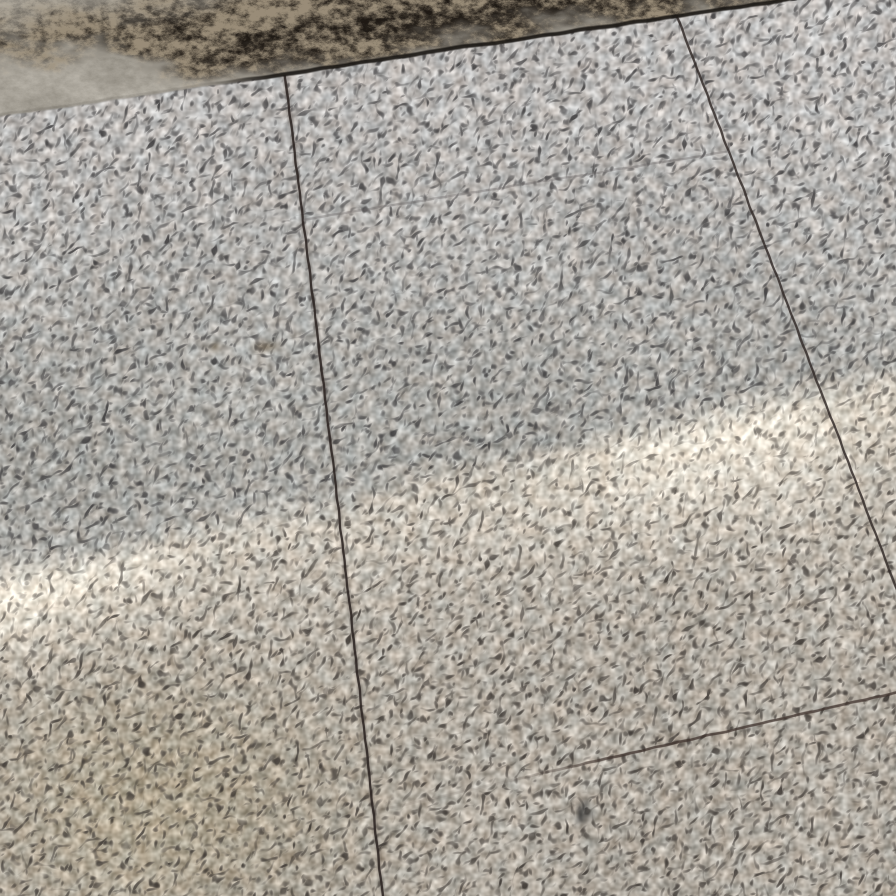
This texture is drawn by a WebGL 2 fragment shader. Its source:

```glsl
#version 300 es
precision highp float;
uniform vec2 u_resolution;
out vec4 fragColor;

vec2 randomGradient(vec2 cell) {
  vec3 h = fract(cell.xyx * vec3(0.1031, 0.1030, 0.0973));
  h += dot(h, h.yzx + 33.33);
  float angle = 6.2832 * fract((h.x + h.y) * h.z);
  return vec2(cos(angle), sin(angle));
}

float gradientNoise(vec2 p) {
  vec2 i = floor(p), f = fract(p);
  vec2 u = f * f * f * (f * (f * 6.0 - 15.0) + 10.0);
  vec2 e = vec2(0.0, 1.0);
  float low = mix(dot(randomGradient(i), f), dot(randomGradient(i + e.yx), f - e.yx), u.x);
  float high = mix(dot(randomGradient(i + e), f - e), dot(randomGradient(i + 1.0), f - 1.0), u.x);
  return mix(low, high, u.y);
}

float fbm(vec2 p) {
  float sum = 0.0, amplitude = 1.0;
  for (int i = 0; i < 4; i++) {
    sum += amplitude * gradientNoise(p);
    p = mat2(1.6, 1.2, -1.2, 1.6) * p + 7.3;
    amplitude *= 0.6;
  }
  return sum;
}

mat2 rotation(float a) {
  return mat2(cos(a), sin(a), -sin(a), cos(a));
}

// Dark mineral flecks: stretched noise at several orientations
float flecks(vec2 p) {
  float cover = 0.0;
  vec2 warped = p + 0.003 * vec2(gradientNoise(p * 55.0), gradientNoise(p * 55.0 + 19.0));
  for (int i = 0; i < 3; i++) {
    float k = float(i);
    vec2 q = rotation(-1.4 + 0.5 * k) * warped * vec2(82.0, 145.0) + 41.0 * k;
    float depth = 0.72 + 0.7 * gradientNoise(q * 0.4 + 8.0);
    cover = max(cover, depth * smoothstep(0.19, 0.52, gradientNoise(q)));
  }
  return min(cover, 1.0);
}

float seam(float dist, float halfWidth) {
  return 1.0 - smoothstep(halfWidth * 0.4, halfWidth * 1.6, abs(dist));
}

float spot(vec2 p, vec2 center, vec2 size) {
  vec2 d = (p - center) / size;
  return exp(-dot(d, d));
}

vec3 granite(vec2 p) {
  float below = 0.362 + 0.228 * p.x - p.y + 0.012 * gradientNoise(p * 9.0);
  float sunSide = smoothstep(-0.02, 0.035, below);

  // Broad tone of the shaded and the warm side
  vec3 shade = mix(vec3(0.675, 0.67, 0.65), vec3(0.745, 0.735, 0.725), smoothstep(0.45, 0.95, p.y));
  vec3 warm = mix(vec3(0.70, 0.675, 0.635), vec3(0.73, 0.705, 0.665), smoothstep(0.1, 0.4, p.y));
  vec3 color = mix(shade, warm, sunSide);
  color -= vec3(0.02, 0.035, 0.075) * spot(p, vec2(0.17, 0.1), vec2(0.2, 0.14));
  color += 0.035 * fbm(p * 5.0);

  // Crystal grain
  color += 0.22 * gradientNoise(rotation(-0.9) * p * vec2(75.0, 125.0));
  color += 0.17 * gradientNoise(p * 180.0 + 5.0);
  color += vec3(0.03, 0.0, -0.02) * gradientNoise(p * 60.0 + 31.0);

  // Band of sunlight, strongest at the left and right
  float falloff = exp(-pow(max(below, 0.0) / (0.075 + 0.05 * p.x), 2.0));
  float strength = 0.08 + 0.21 * exp(-p.x * p.x / 0.035) + 0.15 * exp(-pow((p.x - 0.8) / 0.2, 2.0));
  float sun = sunSide * falloff * strength;
  color += sun * vec3(1.0, 0.97, 0.88);

  // Flecks fade a little in the glare
  float fleck = flecks(p) * (1.0 - 1.5 * sun);
  vec3 fleckColor = mix(vec3(0.23, 0.225, 0.23), vec3(0.22, 0.20, 0.185), sunSide);
  color = mix(color, fleckColor, 0.85 * fleck);

  // Stains
  float stain = spot(p, vec2(0.297, 0.613), vec2(0.013, 0.006)) + spot(p, vec2(0.24, 0.613), vec2(0.006, 0.006));
  color = mix(color, vec3(0.42, 0.36, 0.27), 0.5 * stain);
  float chip = spot(p + 0.008 * gradientNoise(p * 90.0), vec2(0.651, 0.093), vec2(0.008, 0.011));
  return mix(color, vec3(0.17), 0.75 * chip);
}

vec3 weatheredWall(vec2 p, float above) {
  float rough = fbm(p * vec2(11.0, 25.0));
  float grain = fbm(p * vec2(75.0, 110.0) + 3.0);
  float start = 0.066 * (1.0 - smoothstep(0.03, 0.31, p.x));
  float dark = smoothstep(-0.02, 0.024, above - start + 0.035 * rough + 0.008 * grain);
  float corner = 1.0 - smoothstep(0.0, 0.06, 1.0 - p.y + 0.18 * p.x + 0.03 * rough);
  dark *= 1.0 - 0.85 * corner;
  vec3 pale = vec3(0.66, 0.64, 0.60) + 0.08 * rough + 0.06 * grain;
  // Grime thins out with height above the foot
  float lift = 0.35 * smoothstep(0.02, 0.09, above);
  float tone = smoothstep(-0.75, 0.9, grain + 0.8 * rough + lift);
  vec3 grime = mix(vec3(0.12, 0.10, 0.08), vec3(0.60, 0.55, 0.47), tone);
  return mix(pale, grime, dark);
}

void main() {
  vec2 p = gl_FragCoord.xy / u_resolution;
  float above = p.y - 0.870 - 0.147 * p.x + 0.002 * gradientNoise(p * 30.0);
  vec3 color = granite(p);

  // Joints between the slabs
  float wobble = 0.0012 * gradientNoise(p * 50.0);
  float leftJoint = p.x - 0.427 + 0.110 * p.y + 0.010 * p.y * p.y + wobble;
  float rightJoint = (p.x - 1.0 + 0.384 * (p.y - 0.345) + wobble) * 0.933;
  float lowJoint = p.y - 0.227 - 0.228 * (p.x - 1.0) + wobble;
  float highJoint = p.y - 0.755 - 0.16 * (p.x - 0.339) + wobble;
  float lowFade = 0.1 + 0.65 * smoothstep(0.56, 0.7, p.x);
  color = mix(color, vec3(0.36, 0.33, 0.31), 0.25 * seam(leftJoint, 0.003));
  color = mix(color, vec3(0.18, 0.15, 0.14), 0.9 * seam(leftJoint, 0.0013));
  color = mix(color, vec3(0.20, 0.17, 0.16), 0.85 * seam(rightJoint, 0.0013));
  color = mix(color, vec3(0.24, 0.19, 0.17), lowFade * step(0.0, leftJoint) * seam(lowJoint, 0.0015));
  float between = step(0.0, leftJoint) * step(rightJoint, 0.0);
  color = mix(color, vec3(0.38, 0.36, 0.36), 0.35 * between * seam(highJoint, 0.0013));

  // Wall and the shadow line at its foot
  color = mix(color, weatheredWall(p, above), smoothstep(-0.0015, 0.0015, above));
  float foot = mix(0.12, 0.85, smoothstep(0.22, 0.31, p.x));
  color = mix(color, vec3(0.08, 0.07, 0.06), foot * seam(above - 0.001, 0.0022));
  fragColor = vec4(clamp(color, 0.0, 1.0), 1.0);
}
```
